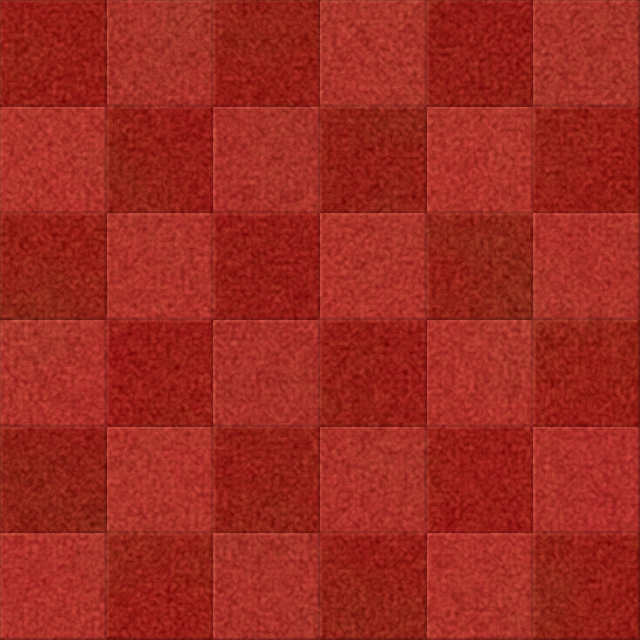
Write a Shadertoy shader that draws this texture.

```glsl
// A six by six checkerboard of red carpet tiles with softly bevelled seams.
// Gradient noise makes the curly pile and the slow drift of hue; each tile
// gets its own hashed shade.

const float TILES = 6.0;              // repeats across and down
const vec3 DARK_RED = vec3(0.580, 0.122, 0.088);
const vec3 LIGHT_RED = vec3(0.672, 0.192, 0.160);
const vec3 OLIVE_SHIFT = vec3(-0.045, 0.050, 0.015);
const vec3 CRIMSON_SHIFT = vec3(0.012, -0.035, 0.004);
const vec3 SEAM_LIGHT = vec3(0.060, 0.062, 0.050);
const vec3 PILE_TINT = vec3(0.165, 0.115, 0.095);
const float SEAM_WIDTH = 0.024;       // in tile units
const float SEAM_SHADE = 0.17;
const float RIM_WIDTH = 0.0035;       // in canvas units
const float RIM_SHADE = 0.16;
const float PILE_SCALE = 135.0;       // noise cells across the canvas
const float CURL_SCALE = 92.0;
const float PATCH_SCALE = 6.5;
const float TILE_VARIATION = 0.025;

float hash(vec2 p) {
    vec3 q = fract(vec3(p.xyx) * 0.1031);
    q += dot(q, q.yzx + 33.33);
    return fract((q.x + q.y) * q.z);
}

vec2 randomGradient(vec2 cell) {
    return 2.0 * vec2(hash(cell), hash(cell + 57.3)) - 1.0;
}

float gradientNoise(vec2 p) {
    vec2 i = floor(p), f = p - i;
    vec2 w = f * f * (3.0 - 2.0 * f);
    vec2 e = vec2(1.0, 0.0);
    float low = mix(dot(randomGradient(i), f),
                    dot(randomGradient(i + e), f - e), w.x);
    float high = mix(dot(randomGradient(i + e.yx), f - e.yx),
                     dot(randomGradient(i + 1.0), f - 1.0), w.x);
    return mix(low, high, w.y);
}

// Fine tufts cut by thin, winding dark creases.
float pile(vec2 uv) {
    float tufts = gradientNoise(uv * PILE_SCALE);
    float curl = gradientNoise(uv * CURL_SCALE + 31.7);
    float crease = 1.0 - smoothstep(0.0, 0.16, abs(curl));
    float clumps = gradientNoise(uv * 38.0 + 11.0);
    return tufts + 0.30 * clumps - 0.34 * (crease - 0.38);
}

// One at a tile edge, falling to zero across the seam width.
float edgeBand(float distanceToEdge, float pixel) {
    return 1.0 - smoothstep(SEAM_WIDTH * 0.35, SEAM_WIDTH + pixel, distanceToEdge);
}

void mainImage(out vec4 fragColor, in vec2 fragCoord) {
    vec2 uv = fragCoord / iResolution.xy;
    vec2 grid = uv * TILES;
    vec2 tile = floor(grid);
    vec2 local = grid - tile;
    float pixel = TILES / min(iResolution.x, iResolution.y);

    // Alternating base shades, with the lower left tile light
    float isDark = mod(tile.x + tile.y, 2.0);
    vec3 color = mix(LIGHT_RED, DARK_RED, isDark);
    color *= 1.0 + TILE_VARIATION * (2.0 * hash(tile + 4.0) - 1.0);

    // Worn olive and crimson patches, stronger on the dark tiles
    float drift = gradientNoise(uv * PATCH_SCALE + 7.3)
                + 0.5 * gradientNoise(uv * PATCH_SCALE * 2.6 + 2.9)
                + 0.5 * (hash(tile + 19.0) - 0.5);
    float strength = mix(0.65, 1.0, isDark);
    color += strength * (OLIVE_SHIFT * max(drift, 0.0)
                       + CRIMSON_SHIFT * max(-drift, 0.0));

    // Pile, with a small independent hue jitter
    color += PILE_TINT * pile(uv);
    color.g += 0.035 * gradientNoise(uv * 70.0 + 83.0);

    // Bevel: lit left and top edges, shaded right and bottom edges
    float lit = max(edgeBand(local.x, pixel), edgeBand(1.0 - local.y, pixel));
    float shaded = max(edgeBand(1.0 - local.x, pixel), edgeBand(local.y, pixel));
    color += SEAM_LIGHT * lit * (1.0 - shaded);
    color *= 1.0 - SEAM_SHADE * shaded;

    // Dark rim around the whole canvas
    vec2 inset = min(uv, 1.0 - uv);
    float rim = 1.0 - smoothstep(0.0, RIM_WIDTH, min(inset.x, inset.y));
    color *= 1.0 - RIM_SHADE * rim;

    fragColor = vec4(clamp(color, 0.0, 1.0), 1.0);
}
```
